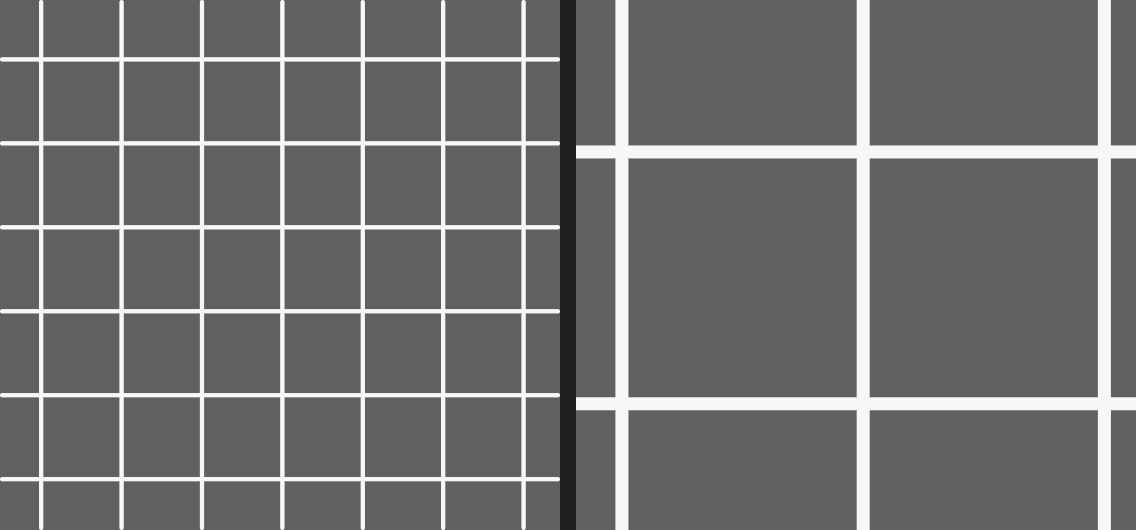
Left, the full canvas; right, a detail of the centre.
A Shadertoy shader for this pattern:

```glsl
// Grey board ruled with a white grid of round-ended bars, seven across and six down

// Distance from the nearest repeat of a bar that spans the canvas with rounded ends
float barDistance(float across, float along, float first, float spacing, float span, float radius) {
    float side = (fract((across - first) / spacing + 0.5) - 0.5) * spacing;
    float pastEnd = along - clamp(along, radius, span - radius);
    return length(vec2(side, pastEnd)) - radius;
}

void mainImage(out vec4 fragColor, in vec2 fragCoord) {
    // Canvas height is one unit
    vec2 size = iResolution.xy / iResolution.y;
    vec2 p = fragCoord / iResolution.y;
    float pixel = 1.0 / iResolution.y;
    float radius = 0.0041;

    // Upright and level bars
    float upright = barDistance(p.x, p.y, 0.0777, 0.1517, size.y, radius);
    float level = barDistance(p.y, p.x, 0.0959, 0.1584, size.x, radius);
    float grid = min(upright, level);

    // Antialiased bars over the flat ground
    float ink = 1.0 - smoothstep(-0.6 * pixel, 0.6 * pixel, grid);
    fragColor = vec4(mix(vec3(0.376), vec3(0.97), ink), 1.0);
}
```
